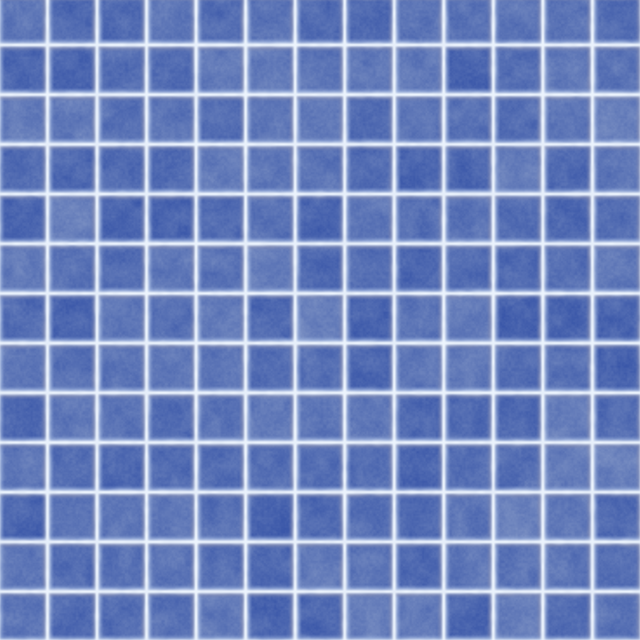
Write a three.js fragment shader that draws this texture.

```glsl
varying vec2 vUv;

// Layout, in canvas units
const vec2 TILE_PITCH = vec2(0.0774, 0.07765);
const vec2 FIRST_JOINT = vec2(-0.0032, -0.0020);

// Joint profile, in tile units
const float JOINT_WIDTH = 0.047;
const float JOINT_WOBBLE = 0.010;
const float HALO_INNER = 0.045;
const float HALO_OUTER = 0.150;
const float HALO_STRENGTH = 0.60;

// Glass variation
const float BLOTCH_SCALE = 3.5;
const float GRAIN_SCALE = 15.0;
const float BLOTCH_AMOUNT = 0.40;
const float GRAIN_AMOUNT = 0.36;

const vec3 DARK_GLASS = vec3(0.250, 0.360, 0.670);
const vec3 LIGHT_GLASS = vec3(0.460, 0.545, 0.755);
const vec3 EDGE_SHADE = vec3(0.500, 0.535, 0.690);
const vec3 EDGE_GLOW = vec3(0.590, 0.680, 0.860);
const vec3 GROUT = vec3(0.930, 0.960, 0.995);

float hash(vec2 p) {
  vec3 q = fract(vec3(p.xyx) * 0.1031);
  q += dot(q, q.yzx + 33.33);
  return fract((q.x + q.y) * q.z);
}

float noise(vec2 p) {
  vec2 cell = floor(p);
  vec2 f = fract(p);
  f = f * f * (3.0 - 2.0 * f);
  float low = mix(hash(cell), hash(cell + vec2(1.0, 0.0)), f.x);
  float high = mix(hash(cell + vec2(0.0, 1.0)), hash(cell + vec2(1.0, 1.0)), f.x);
  return mix(low, high, f.y);
}

// Mottled glass with its own tone in every tile
vec3 glassColor(vec2 p) {
  vec2 tile = floor(p);
  float tone = mix(hash(tile + 17.0), hash(tile + 71.0), 0.3);
  vec2 shift = 19.0 * vec2(hash(tile + 5.0), hash(tile + 43.0));
  float blotch = noise(p * BLOTCH_SCALE + shift) - 0.5;
  float grain = noise(p * GRAIN_SCALE + 50.0) - 0.5;
  float fine = noise(p * GRAIN_SCALE * 1.9 + 90.0) - 0.5;
  tone = 0.08 + 0.75 * tone + BLOTCH_AMOUNT * blotch;
  tone += GRAIN_AMOUNT * (0.6 * grain + 0.4 * fine);
  return mix(DARK_GLASS, LIGHT_GLASS, clamp(tone, -0.1, 1.1));
}

// Soft tile border: shaded before a joint, glowing after it
vec3 addHalo(vec3 color, float side, float wear) {
  float halo = 1.0 - smoothstep(HALO_INNER, HALO_OUTER, abs(side));
  vec3 tint = mix(EDGE_SHADE, EDGE_GLOW, smoothstep(-0.05, 0.05, side));
  return mix(color, tint, halo * HALO_STRENGTH * wear);
}

void main() {
  vec2 p = (vUv - FIRST_JOINT) / TILE_PITCH + 1.0;
  vec2 side = fract(p + 0.5) - 0.5;

  // Glass and its borders
  float wear = 0.7 + 0.6 * noise(p * 4.0 + 130.0);
  vec3 color = glassColor(p);
  color = addHalo(color, side.x, wear);
  color = addHalo(color, side.y, wear);

  // Joints merge into brighter knots at the crossings
  float width = JOINT_WIDTH + JOINT_WOBBLE * (noise(p * 6.0 + 210.0) - 0.5);
  vec2 joint = exp(-side * side / (width * width));
  float grout = 1.0 - (1.0 - joint.x) * (1.0 - joint.y);
  grout *= 0.92 + 0.08 * noise(p * 8.0 + 170.0);

  gl_FragColor = vec4(mix(color, GROUT, grout), 1.0);
}
```
